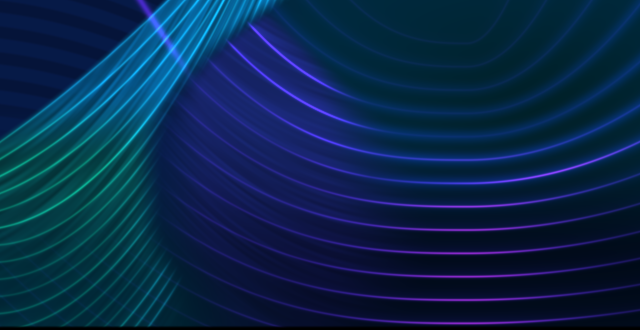
Give the GLSL for this background, as a Shadertoy shader.

```glsl
#define ASPECT 1.94
#define WAVE_GAP 0.0707
#define WAVE_AXIS 1.414
#define WAVE_LEVEL 0.5556
#define STRAND_GAP 0.052
#define LINE_WIDTH 0.0036

const vec3 NAVY = vec3(0.025, 0.10, 0.28);
const vec3 TEAL = vec3(0.0, 0.165, 0.25);
const vec3 FOREST = vec3(0.0, 0.125, 0.15);
const vec3 ABYSS = vec3(0.0, 0.04, 0.09);
const vec3 INDIGO = vec3(0.11, 0.16, 0.48);
const vec3 VIOLET = vec3(0.36, 0.14, 0.85);
const vec3 MAGENTA = vec3(0.80, 0.15, 0.86);
const vec3 AZURE = vec3(0.02, 0.41, 0.64);
const vec3 CYAN = vec3(0.08, 0.72, 0.88);
const vec3 GREEN = vec3(0.04, 0.76, 0.52);

float hash(vec2 p) {
    return fract(sin(dot(p, vec2(41.3, 289.1))) * 4375.5);
}

float noise(vec2 p) {
    vec2 i = floor(p), f = fract(p);
    f = f * f * (3.0 - 2.0 * f);
    return mix(mix(hash(i), hash(i + vec2(1, 0)), f.x),
               mix(hash(i + vec2(0, 1)), hash(i + vec2(1, 1)), f.x), f.y);
}

float fall(float a, float b, float x) { return 1.0 - smoothstep(a, b, x); }

float bell(float x, float width) { return exp(-x * x / (width * width)); }

// Height of a wave whose lowest point lies at the given level
float waveY(float x, float level) {
    float d = x - WAVE_AXIS, k = WAVE_LEVEL / level;
    return d < 0.0 ? level - 0.0455 * k * pow(-d / 0.404, 2.67)
                   : level - 0.457 * k * k * d * d;
}

// Height of a ribbon strand that leaves the left side at the given level
float strandY(float x, float level) {
    float t = clamp((level - 0.43) / 0.316, 0.0, 1.0);
    return level - mix(0.70, 0.08, t) * x - mix(0.28, 1.42, t) * x * x;
}

// Signed distance below a curve, from its height and slope
float curveDistance(float y, float y0, float y1) {
    float slope = (y1 - y0) / 0.01;
    return (y - y0) / sqrt(1.0 + slope * slope);
}

vec3 backdrop(vec2 p) {
    vec3 col = mix(TEAL, FOREST, bell(length((p - vec2(1.62, 0.36)) * vec2(0.8, 1.3)), 0.42));
    col = mix(col, ABYSS, smoothstep(0.38, 0.8, p.y));
    vec3 left = mix(NAVY, vec3(0.0, 0.13, 0.20), smoothstep(0.35, 0.85, p.y));
    float leaf = sin(80.0 * (p.y - 0.35 * p.x * p.x - 0.12 * p.x));
    left *= 1.0 - 0.2 * smoothstep(-0.3, 0.5, leaf) * fall(0.3, 0.45, p.y);
    return mix(col, left, fall(0.4, 1.0, p.x));
}

vec3 addWaves(vec3 col, vec2 p, float ribbonEdge) {
    // Translucent indigo sheet with fine streaks
    float sheetEdge = 0.77 + 1.27 * p.y - 0.9 * p.y * p.y;
    float soft = mix(0.05, 0.24, smoothstep(0.15, 0.55, p.y));
    float inside = smoothstep(ribbonEdge - 0.03, ribbonEdge + mix(0.05, 0.18, smoothstep(0.2, 0.5, p.y)), p.x);
    float sheet = fall(sheetEdge - soft, sheetEdge + 0.5 * soft, p.x);
    float flow = p.y - waveY(p.x, WAVE_LEVEL);
    float streak = noise(vec2(flow * 90.0, p.x * 4.0));
    vec3 tint = mix(INDIGO, vec3(0.06, 0.07, 0.27), smoothstep(0.3, 0.9, p.y));
    float cover = sheet * inside * fall(0.55, 1.3, p.y);
    col = mix(col, tint * (0.75 + 0.3 * streak), 0.85 * cover);

    // Thin crests with a glow on their upper side
    float reach = inside + 0.4 * (1.0 - inside) * smoothstep(0.62, 0.85, p.y);
    for (int i = -6; i < 15; i++) {
        float level = WAVE_LEVEL + WAVE_GAP * float(i);
        float d = curveDistance(p.y, waveY(p.x, level), waveY(p.x + 0.01, level));
        float line = bell(d, LINE_WIDTH);
        float glow = d < 0.0 ? exp(d / 0.022) : bell(d, 0.007);
        float low = smoothstep(-2.0, 0.0, float(i));
        float hot = low * bell(p.x - (i == 0 ? 1.70 : 1.42), 0.24);
        float upper = sheet * bell(p.x - sheetEdge + 0.12, 0.17);
        float lower = 0.12 + 0.65 * bell(p.x - (i == 0 ? 1.62 : 1.42), 0.38);
        float shine = mix(upper, max(lower, 0.5 * upper * fall(0.0, 4.0, float(i))), low);
        vec3 tone = mix(mix(vec3(0.12, 0.20, 0.70), VIOLET, smoothstep(0.35, 0.6, p.x)), MAGENTA, hot);
        col += reach * tone * line * (0.06 + 0.75 * shine);
        col += reach * vec3(0.09, 0.05, 0.34) * glow * (0.08 + 0.5 * shine);
        // Soft blue rings on the far side
        float far = (1.0 - sheet) * fall(-1.0, 2.0, float(i)) * smoothstep(0.1, 0.55, level);
        col += far * vec3(0.01, 0.055, 0.23) * bell(d, 0.02);
    }
    return col;
}

vec3 addRibbon(vec3 col, vec2 p, float ribbonEdge) {
    float top = strandY(p.x, 0.42);
    float mask = smoothstep(top - 0.012, top + 0.02, p.y) * fall(ribbonEdge - 0.07, ribbonEdge + 0.03, p.x);
    float fade = fall(0.5, 0.92, p.y);
    float warm = smoothstep(0.25, 0.5, p.y);
    float streak = noise(vec2((p.y + 0.5 * p.x + 1.1 * p.x * p.x) * 70.0, p.x * 6.0));
    vec3 body = mix(AZURE, vec3(0.02, 0.33, 0.32), warm);
    col = mix(col, body * (0.6 + 0.5 * streak), mask * (0.12 + 0.7 * fade));

    vec3 tone = mix(CYAN, GREEN, warm * fall(0.25, 0.55, p.x));
    for (int i = 0; i < 18; i++) {
        float level = 0.43 + STRAND_GAP * float(i);
        float d = curveDistance(p.y, strandY(p.x, level), strandY(p.x + 0.01, level));
        float power = 0.3 + 0.45 * hash(vec2(float(i), 3.0));
        float light = bell(d, LINE_WIDTH) + 0.35 * (d < 0.0 ? exp(d / 0.014) : bell(d, 0.006));
        col += mask * tone * light * power * (0.35 + 0.3 * fade);
    }
    // Violet fold across the upper ribbon
    float fold = (p.x - 0.425 - 0.65 * p.y) * 0.84;
    col += vec3(0.25, 0.06, 0.50) * bell(fold, 0.011) * fall(0.1, 0.26, p.y);
    return col;
}

void mainImage(out vec4 fragColor, in vec2 fragCoord) {
    vec2 uv = fragCoord / iResolution.xy;
    vec2 p = vec2(uv.x * ASPECT, 1.0 - uv.y);
    float bend = max(0.0, 1.0 - p.y / 0.505);
    float ribbonEdge = 0.467 + 0.39 * bend * bend + 0.12 * smoothstep(0.65, 1.0, p.y);
    vec3 col = backdrop(p);
    col = addWaves(col, p, ribbonEdge);
    col = addRibbon(col, p, ribbonEdge);
    col *= fall(0.985, 0.995, p.y);
    fragColor = vec4(clamp(col, 0.0, 1.0), 1.0);
}
```
